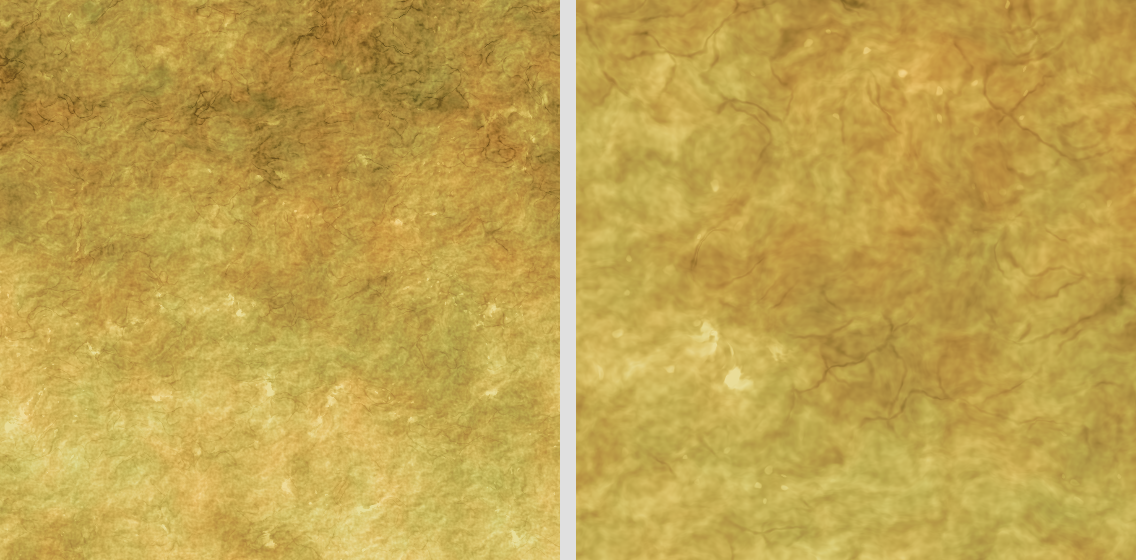
Left: the whole. Right: its middle third, enlarged.
Reproduce this texture procedurally as a three.js fragment shader.

```glsl
#define TONE_TOP 1.45
#define TONE_BOTTOM 4.75
#define CLOUD_SCALE 3.2
#define CLOUD_STRENGTH 2.3
#define MOTTLE_SCALE 17.0
#define MOTTLE_STRENGTH 1.35
#define RELIEF_SCALE 52.0
#define RELIEF_STRENGTH 1.5
#define CRACK_STRENGTH 1.5
#define STREAK_STRENGTH 2.8
#define TINT_STRENGTH 0.045
#define GRAIN_STRENGTH 0.75

varying vec2 vUv;

float hash(vec2 p) {
  vec3 q = fract(vec3(p.xyx) * 0.1031);
  q += dot(q, q.yzx + 33.33);
  return fract((q.x + q.y) * q.z);
}

float cornerSlope(vec2 cell, vec2 offset) {
  float angle = 6.2832 * hash(cell);
  return dot(vec2(cos(angle), sin(angle)), offset);
}

float gradientNoise(vec2 p) {
  vec2 i = floor(p);
  vec2 f = p - i;
  vec2 u = f * f * f * (f * (f * 6.0 - 15.0) + 10.0);
  vec2 e = vec2(1.0, 0.0);
  float low = mix(cornerSlope(i, f), cornerSlope(i + e, f - e), u.x);
  float high = mix(cornerSlope(i + e.yx, f - e.yx), cornerSlope(i + 1.0, f - 1.0), u.x);
  return mix(low, high, u.y);
}

// Octaves are turned and shifted to hide the lattice
float fbm(vec2 p) {
  float sum = 0.0;
  float amplitude = 1.0;
  for (int i = 0; i < 4; i++) {
    sum += amplitude * gradientNoise(p);
    p = mat2(1.6, 1.2, -1.2, 1.6) * p + 17.3;
    amplitude *= 0.55;
  }
  return sum;
}

// Thin line along the zero contour of a noise field
float contour(vec2 p, float width) {
  return 1.0 - smoothstep(0.0, width, abs(gradientNoise(p)));
}

// Ochre ramp from umber to cream, one colour per unit of tone
vec3 ochre(float tone) {
  vec3 c = mix(vec3(0.43, 0.32, 0.11), vec3(0.59, 0.46, 0.18), clamp(tone * 0.7 + 1.0, 0.0, 1.0));
  c = mix(c, vec3(0.67, 0.52, 0.23), clamp(tone, 0.0, 1.0));
  c = mix(c, vec3(0.72, 0.58, 0.26), clamp(tone - 1.0, 0.0, 1.0));
  c = mix(c, vec3(0.76, 0.65, 0.29), clamp(tone - 2.0, 0.0, 1.0));
  c = mix(c, vec3(0.82, 0.71, 0.35), clamp(tone - 3.0, 0.0, 1.0));
  c = mix(c, vec3(0.87, 0.77, 0.42), clamp(tone - 4.0, 0.0, 1.0));
  return mix(c, vec3(0.92, 0.86, 0.59), clamp((tone - 5.0) * 0.6, 0.0, 1.0));
}

// Small pale chips, one candidate per cell
float chips(vec2 p) {
  vec2 cell = floor(p);
  vec2 center = 0.3 + 0.4 * vec2(hash(cell + 3.1), hash(cell + 7.7));
  float radius = 0.12 + 0.18 * hash(cell + 11.9);
  float present = step(0.8, hash(cell + 23.5));
  return present * (1.0 - smoothstep(radius * 0.5, radius, length(p - cell - center)));
}

void main() {
  vec2 uv = vUv;
  vec2 warp = vec2(fbm(uv * 5.0 + 4.7), fbm(uv * 5.0 + 31.2));
  vec2 flow = uv + 0.028 * warp;
  vec2 rough = flow + 0.005 * vec2(fbm(uv * 40.0), fbm(uv * 40.0 + 9.4));

  // Broad shading, clouds and mottling
  float tone = mix(TONE_BOTTOM, TONE_TOP, smoothstep(-0.15, 1.05, uv.y));
  tone += CLOUD_STRENGTH * fbm(rough * vec2(0.85, 1.15) * CLOUD_SCALE + 12.6);
  tone += MOTTLE_STRENGTH * fbm(rough * vec2(0.9, 1.1) * MOTTLE_SCALE + 50.1);

  // Flat brown stains with a crisper rim
  float stain = gradientNoise(rough * vec2(3.2, 4.4) + 71.4);
  tone = mix(tone, 1.2 + 0.35 * tone, 0.7 * smoothstep(0.25, 0.31, stain));

  // Wrinkled relief lit from the upper left, stronger toward the top
  vec2 wrinkle = rough * vec2(0.85, 1.15) * RELIEF_SCALE;
  float relief = fbm(wrinkle) - fbm(wrinkle + vec2(-0.22, 0.25));
  tone += RELIEF_STRENGTH * mix(0.8, 1.25, uv.y) * relief;

  // Broken dark hairline cracks
  float crackArea = smoothstep(-0.15, 0.3, fbm(rough * 12.0 + 83.0));
  float cracks = contour(rough * vec2(13.0, 18.0) + 5.3, 0.035);
  cracks = max(cracks, 0.8 * contour(rough * vec2(27.0, 32.0) + 44.8, 0.065));
  tone -= CRACK_STRENGTH * mix(0.6, 1.2, uv.y) * cracks * crackArea;

  // Ragged cream streaks and chips
  float streakArea = smoothstep(0.05, 0.4, fbm(flow * 7.5 + 19.6));
  float ragged = smoothstep(-0.1, 0.2, fbm(rough * 42.0 + 61.0));
  float streaks = contour(rough * 5.2 + 27.5, 0.085) * streakArea * ragged;
  float specks = chips((rough + 0.004 * warp) * 80.0) * smoothstep(-0.05, 0.4, fbm(uv * 5.5 + 95.0));
  tone += STREAK_STRENGTH * streaks + 1.8 * specks;

  // Fine grain
  float grain = gradientNoise(uv * 105.0 + 8.2) + 1.3 * gradientNoise(uv * 215.0);
  tone += GRAIN_STRENGTH * grain;

  // Olive and rust drifts
  float drift = fbm(rough * 4.2 + 38.9) + 0.6 * fbm(rough * 18.0 + 76.0);
  vec3 color = ochre(tone);
  color += TINT_STRENGTH * drift * vec3(1.0, -0.45, -0.35);
  float moss = smoothstep(0.25, 0.7, fbm(rough * 9.0 + 54.0)) * smoothstep(0.45, 1.0, uv.y);
  color = mix(color, vec3(0.42, 0.4, 0.15), 0.5 * moss);
  gl_FragColor = vec4(clamp(color, 0.0, 1.0), 1.0);
}
```
